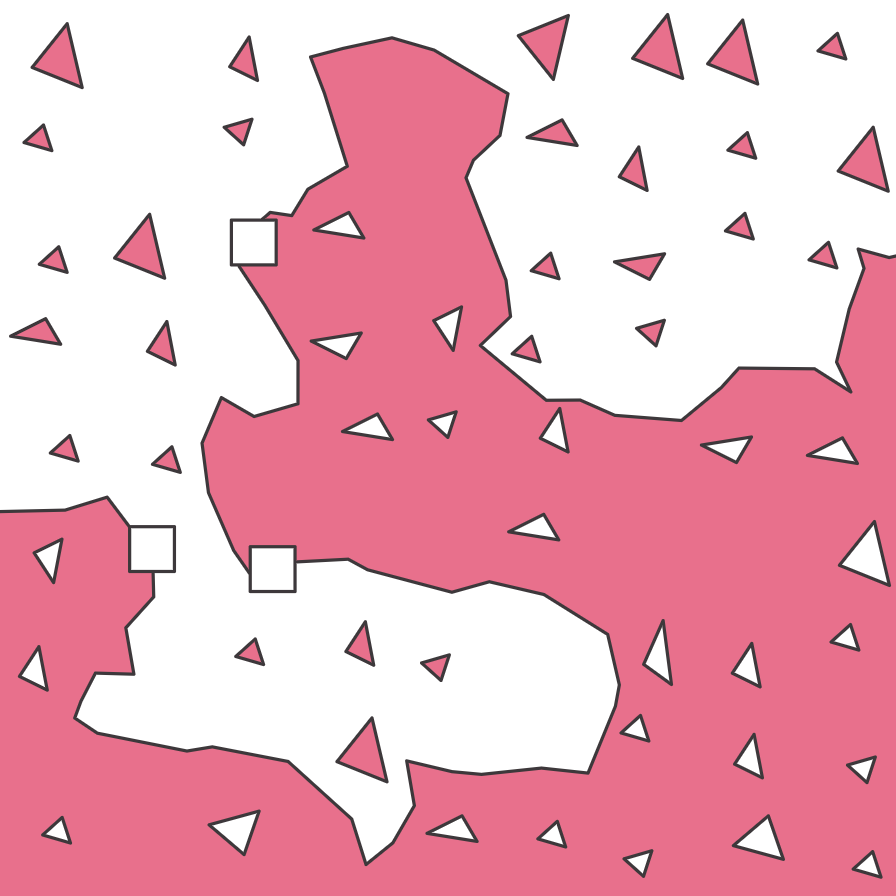
A WebGL 2 fragment shader for this pattern:

```glsl
#version 300 es
precision highp float;
// Draws jagged pink and white territories with dark outlines and scattered shards.

uniform vec2 u_resolution;
out vec4 fragColor;

const vec3 PAPER = vec3(1.0);
const vec3 PINK = vec3(0.91, 0.44, 0.55);
const vec3 INK = vec3(0.24, 0.22, 0.23);
const float MESH = 10.0;         // mesh cells across the canvas
const float SHARD_GRID = 9.0;    // shard cells across the canvas
const float SHARD_SIZE = 0.031;
const float SQUARE_SIZE = 0.05;
const float LINE_HALF_WIDTH = 0.0018;

float hash(vec2 p, float seed) {
    vec3 q = fract(vec3(p.xyx + seed * 7.31) * vec3(0.1031, 0.1030, 0.0973));
    q += dot(q, q.yzx + 33.33);
    return fract((q.x + q.y) * q.z);
}

vec2 hash2(vec2 p, float seed) {
    return vec2(hash(p, seed), hash(p, seed + 5.7));
}

float valueNoise(vec2 p, float seed) {
    vec2 i = floor(p), f = fract(p);
    f = f * f * (3.0 - 2.0 * f);
    vec2 e = vec2(0.0, 1.0);
    return mix(mix(hash(i, seed), hash(i + e.yx, seed), f.x),
               mix(hash(i + e.xy, seed), hash(i + e.yy, seed), f.x), f.y);
}

float cross2(vec2 a, vec2 b) { return a.x * b.y - a.y * b.x; }

float segmentDistance(vec2 p, vec2 a, vec2 b) {
    vec2 ab = b - a;
    return length(p - a - ab * clamp(dot(p - a, ab) / dot(ab, ab), 0.0, 1.0));
}

// Jittered mesh vertex: position in xy, height in z (positive is pink)
vec3 meshVertex(vec2 id) {
    vec2 pos = (id + 0.48 * (hash2(id, 3.0) - 0.5)) / MESH;
    float height = valueNoise(pos * 4.5, 11.0) - 0.5;
    height += 0.36 * (hash(id, 17.0) - 0.5) + 0.5 * (0.52 - pos.y);
    return vec3(pos, (height < 0.0 ? -1.0 : 1.0) * max(abs(height), 0.06));
}

vec2 crossing(vec3 a, vec3 b) { return mix(a.xy, b.xy, a.z / (a.z - b.z)); }

// Contour segment of one mesh triangle; hit = (distance, containment, height)
void addTriangle(vec2 p, vec3 a, vec3 b, vec3 c, inout vec3 hit) {
    vec2 ab = b.xy - a.xy, ac = c.xy - a.xy, ap = p - a.xy;
    vec2 uv = vec2(cross2(ap, ac), cross2(ab, ap)) / cross2(ab, ac);
    float inside = min(min(uv.x, uv.y), 1.0 - uv.x - uv.y);
    if (inside > hit.y) {
        hit.yz = vec2(inside, a.z + uv.x * (b.z - a.z) + uv.y * (c.z - a.z));
    }
    bool sa = a.z > 0.0, sb = b.z > 0.0, sc = c.z > 0.0;
    if (sa == sb && sb == sc) return;
    vec3 odd = sa == sb ? c : (sa == sc ? b : a);
    vec3 first = sa == sb ? a : (sa == sc ? c : b);
    vec3 second = sa == sb ? b : (sa == sc ? a : c);
    hit.x = min(hit.x, segmentDistance(p, crossing(odd, first), crossing(odd, second)));
}

// Signed distance to the territory border, positive in pink
float territory(vec2 p) {
    vec2 base = floor(p * MESH) - 1.0;
    vec3 v[16];
    for (int i = 0; i < 16; i++) v[i] = meshVertex(base + vec2(i % 4, i / 4));
    vec3 hit = vec3(1.0, -1e3, 0.0);
    for (int i = 0; i < 9; i++) {
        int k = i % 3 + 4 * (i / 3);
        addTriangle(p, v[k], v[k + 1], v[k + 4], hit);
        addTriangle(p, v[k + 1], v[k + 5], v[k + 4], hit);
    }
    return hit.z > 0.0 ? hit.x : -hit.x;
}

// Signed distances, negative inside
float shardDistance(vec2 p, vec2 size) {
    vec2 a = vec2(-0.5, -0.17) * size, b = vec2(0.5, -0.46) * size, c = vec2(0.2, 0.46) * size;
    float d = min(segmentDistance(p, a, b), min(segmentDistance(p, b, c), segmentDistance(p, c, a)));
    float side = min(cross2(b - a, p - a), min(cross2(c - b, p - b), cross2(a - c, p - c)));
    return side > 0.0 ? -d : d;
}

float squareDistance(vec2 p, float size) {
    vec2 q = abs(p) - 0.5 * size;
    return length(max(q, 0.0)) + min(max(q.x, q.y), 0.0);
}

float coverage(float d, float pixel) { return clamp(d / pixel + 0.5, 0.0, 1.0); }

void main() {
    float pixel = 1.0 / min(u_resolution.x, u_resolution.y);
    vec2 p = gl_FragCoord.xy * pixel;
    float border = territory(p);

    // One shard or square per cell, kept wholly inside its cell
    vec2 id = floor(p * SHARD_GRID);
    vec2 pick = hash2(id, 23.0);
    vec2 size = SHARD_SIZE * vec2(pick.x > 0.6 ? 1.8 : 1.0, pick.y > 0.85 ? 2.5 : (pick.y > 0.65 ? 1.7 : 1.0));
    vec2 room = 1.0 / SHARD_GRID - max(size, SQUARE_SIZE) - 0.008;
    vec2 center = (id + 0.5) / SHARD_GRID + (hash2(id, 31.0) - 0.5) * room;
    float centerBorder = territory(center), chance = hash(id, 41.0);
    vec2 local = p - center;
    if (hash(id, 47.0) < 0.2) local.y = -local.y;

    float mark = 1.0;
    bool isSquare = abs(centerBorder) < 0.012 && chance < 0.2;
    if (isSquare) mark = squareDistance(local, SQUARE_SIZE);
    else if (abs(centerBorder) > 0.5 * max(size.x, size.y) + 0.007 && chance < 0.85) mark = shardDistance(local, size);

    // Fills, then outlines
    vec3 color = mix(PAPER, PINK, coverage(border, pixel));
    vec3 markFill = isSquare || centerBorder > 0.0 ? PAPER : PINK;
    color = mix(color, markFill, coverage(-mark, pixel));
    float line = min(abs(mark), mark < 0.0 ? 1.0 : abs(border));
    color = mix(color, INK, coverage(LINE_HALF_WIDTH - line, pixel));
    fragColor = vec4(color, 1.0);
}
```
